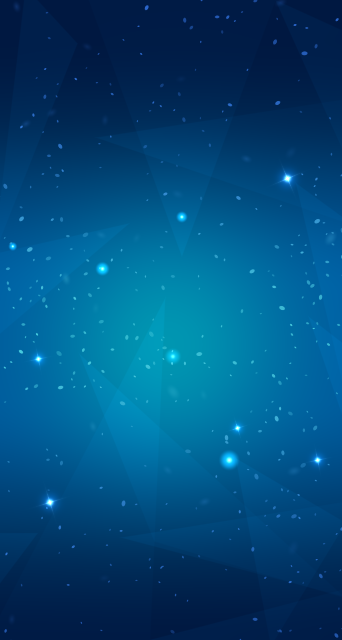
Write a Shadertoy shader that draws this background.

```glsl
const vec3 NIGHT = vec3(0.0, 0.095, 0.255);
const vec3 DUSK = vec3(0.0, 0.19, 0.365);
const vec3 OCEAN = vec3(0.0, 0.345, 0.61);
const vec3 TEAL = vec3(0.0, 0.60, 0.70);
const vec3 FACET_TINT = vec3(0.0, 0.027, 0.040);
const vec3 HALO_BLUE = vec3(0.03, 0.42, 0.85);
const vec3 HALO_CYAN = vec3(0.05, 0.58, 0.75);
const vec3 DUST_BLUE = vec3(0.17, 0.40, 0.80);
const vec3 DUST_CYAN = vec3(0.28, 0.80, 0.87);
const vec2 GLOW_CENTER = vec2(0.262, 0.462);
const float GLOW_RADIUS = 0.182;
const float DUST_CELL = 0.020;
const float BOKEH_CELL = 0.060;
const int DUST_LAYERS = 2;

float hash(vec2 p) {
    return fract(sin(dot(p, vec2(12.9898, 78.233))) * 43758.5453);
}

float gauss(float d, float radius) {
    return exp(-d * d / (radius * radius));
}

float blob(vec2 p, vec2 center, vec2 radius) {
    return gauss(length((p - center) / radius), 1.0);
}

mat2 rotation(float angle) {
    float c = cos(angle), s = sin(angle);
    return mat2(c, -s, s, c);
}

// Signed distance to the line a-b, positive on its right side
float side(vec2 p, vec2 a, vec2 b) {
    vec2 e = normalize(b - a);
    return (p.x - a.x) * e.y - (p.y - a.y) * e.x;
}

// Translucent triangle that fades away from its tip
float facet(vec2 p, vec2 tip, vec2 b, vec2 c) {
    float turn = sign(side(c, tip, b));
    float d = max(-turn * side(p, tip, b),
              max(-turn * side(p, b, c), -turn * side(p, c, tip)));
    float edge = 0.8 / iResolution.y;
    float fade = mix(1.0, 0.4, smoothstep(0.0, 0.45, distance(p, tip)));
    return fade * (1.0 - smoothstep(-edge, edge, d));
}

vec3 backdrop(vec2 p) {
    vec3 upper = mix(DUSK, NIGHT, smoothstep(0.70, 0.94, p.y));
    vec3 lower = mix(NIGHT, DUSK, smoothstep(0.0, 0.20, p.y));
    vec3 color = p.y > 0.5 ? upper : lower;
    float band = smoothstep(0.11, 0.38, p.y) * (1.0 - smoothstep(0.54, 0.82, p.y));
    color = mix(color, OCEAN, band);
    return mix(color, TEAL, 0.95 * gauss(distance(p, GLOW_CENTER), GLOW_RADIUS));
}

float facets(vec2 p) {
    float f = facet(p, vec2(0.284, 0.599), vec2(0.135, 1.01), vec2(0.434, 1.01));
    f += facet(p, vec2(0.121, 0.932), vec2(-0.01, 0.60), vec2(0.04, 1.02));
    f += facet(p, vec2(0.150, 0.785), vec2(0.54, 0.845), vec2(0.54, 0.652));
    f += facet(p, vec2(0.202, 0.651), vec2(-0.01, 0.603), vec2(-0.01, 0.47));
    f += facet(p, vec2(0.258, 0.534), vec2(-0.02, 0.0), vec2(0.234, -0.01));
    f += facet(p, vec2(0.124, 0.447), vec2(0.241, 0.154), vec2(0.54, 0.065));
    f += facet(p, vec2(0.189, 0.160), vec2(0.54, 0.216), vec2(0.54, 0.067));
    f += facet(p, vec2(0.368, 0.284), vec2(0.54, 0.183), vec2(0.423, -0.01));
    f += facet(p, vec2(0.430, 1.0), vec2(0.54, 0.755), vec2(0.54, 0.95));
    f += facet(p, vec2(0.462, 0.714), vec2(0.54, 0.657), vec2(0.54, 0.38));
    f += facet(p, vec2(0.482, 0.505), vec2(0.54, 0.335), vec2(0.54, 0.46));
    f += facet(p, vec2(0.234, 0.0), vec2(0.54, 0.08), vec2(0.54, -0.01));
    f += facet(p, vec2(0.059, 0.167), vec2(-0.01, 0.167), vec2(-0.01, 0.075));
    return f;
}

// Chance of finding a speck at a place
float dustDensity(vec2 p) {
    float d = 0.09 + 0.26 * blob(p, vec2(0.09, 0.53), vec2(0.09, 0.17));
    d += 0.28 * blob(p, vec2(0.51, 0.60), vec2(0.06, 0.10));
    d += 0.18 * blob(p, vec2(0.47, 0.22), vec2(0.10, 0.13));
    return d + 0.20 * blob(p, vec2(0.25, 0.45), vec2(0.06, 0.04));
}

// One oval speck per grid cell: x is coverage, y is a random brightness
vec2 speck(vec2 p, float cell, float seed, vec2 sizes, float blur, float density) {
    vec2 id = floor(p / cell);
    vec2 key = id + seed;
    vec2 jitter = vec2(hash(key + 3.1), hash(key + 7.7));
    vec2 center = (id + mix(vec2(0.26), vec2(0.74), jitter)) * cell;
    float radius = mix(sizes.x, sizes.y, pow(hash(key + 11.3), 3.0));
    float present = step(hash(key), density * dustDensity(center));
    vec2 q = rotation(6.28 * hash(key + 15.7)) * (p - center) * vec2(0.85, 1.3);
    float cover = 1.0 - smoothstep(radius - blur, radius + blur, length(q));
    return vec2(present * cover, hash(key + 19.9));
}

vec3 addDust(vec3 color, vec2 p) {
    vec3 tint = mix(DUST_BLUE, DUST_CYAN, gauss(p.y - 0.47, 0.23));
    for (int i = 0; i < DUST_LAYERS; i++) {
        float k = float(i);
        vec2 s = speck(p + 0.013 * k, DUST_CELL, 31.0 * k, vec2(0.0013, 0.0040), 0.0011, 1.0);
        color = mix(color, tint, s.x * mix(0.35, 1.0, s.y));
    }
    vec2 b = speck(p, BOKEH_CELL, 83.0, vec2(0.003, 0.007), 0.006, 1.3);
    return mix(color, tint, b.x * mix(0.12, 0.35, b.y));
}

// Four-pointed star with a blue halo
vec3 sparkle(vec2 p, vec2 center, float size, float angle) {
    vec2 q = abs(rotation(angle) * (p - center)) / size;
    float rays = exp(-q.x * 2.5 - q.y * 18.0) + exp(-q.y * 2.5 - q.x * 18.0);
    float d = length(q);
    return vec3(0.8, 0.95, 1.0) * (gauss(d, 0.25) + 0.6 * rays) + HALO_BLUE * 0.4 * gauss(d, 0.7);
}

// Round light with a small white core
vec3 orb(vec2 p, vec2 center, float size) {
    float d = distance(p, center) / size;
    return HALO_CYAN * 0.6 * (1.0 - smoothstep(0.35, 1.1, d)) + vec3(0.8) * gauss(d, 0.22);
}

void mainImage(out vec4 fragColor, in vec2 fragCoord) {
    vec2 p = fragCoord / iResolution.y;
    p.x *= 0.534 * iResolution.y / iResolution.x;
    vec3 color = addDust(backdrop(p) + FACET_TINT * facets(p), p);
    color += sparkle(p, vec2(0.449, 0.721), 0.018, 0.4);
    color += sparkle(p, vec2(0.078, 0.215), 0.017, 0.3);
    color += sparkle(p, vec2(0.060, 0.439), 0.012, 0.2);
    color += sparkle(p, vec2(0.371, 0.331), 0.011, 0.3);
    color += sparkle(p, vec2(0.496, 0.281), 0.013, 0.2);
    color += orb(p, vec2(0.358, 0.281), 0.016);
    color += orb(p, vec2(0.160, 0.580), 0.011);
    color += orb(p, vec2(0.284, 0.661), 0.009);
    color += orb(p, vec2(0.020, 0.615), 0.007);
    color += 0.5 * orb(p, vec2(0.270, 0.443), 0.013);
    fragColor = vec4(clamp(color, 0.0, 1.0), 1.0);
}
```
